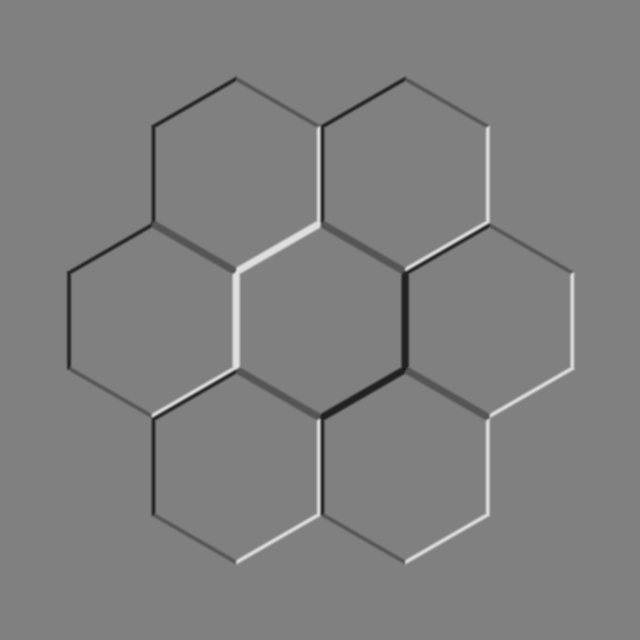
Reproduce this background procedurally as a Shadertoy shader.

```glsl
// Seven embossed hexagons on flat grey: a ring of six raised cells around one sunken cell.

const float APOTHEM = 0.132;
const float SOFTNESS = 0.0032;

vec2 direction(float degreesCcw) {
    float a = radians(degreesCcw);
    return vec2(cos(a), sin(a));
}

// Antialiased step whose softness follows the canvas, with a one pixel minimum
float softStep(float x) {
    float s = max(SOFTNESS, 0.75 / min(iResolution.x, iResolution.y));
    return smoothstep(-s, s, x);
}

// Signed distance to the line that carries one hexagon side
float sideDistance(vec2 p, float angle) {
    return dot(p, direction(angle)) - APOTHEM;
}

// Brightness offset of the bevel inside one cell; relief is 1 raised, -1 sunken
float bevel(vec2 p, float relief) {
    float nearest = -1.0;
    float shade = 0.0;
    for (int i = 0; i < 6; i++) {
        float angle = 60.0 * float(i);
        float d = sideDistance(p, angle);
        float beside = max(sideDistance(p, angle - 60.0), sideDistance(p, angle + 60.0));
        nearest = max(nearest, d);

        // Light comes from the lower right; sides parallel to it stay dim
        float facing = dot(direction(angle), direction(-30.0));
        float tone = abs(facing) < 0.1 ? -0.17 : 0.43 * facing * relief;
        shade += tone * softStep(d - beside);
    }
    // Narrow band just inside the outline
    float band = softStep(nearest + 0.0057) - softStep(nearest);
    return shade * band;
}

void mainImage(out vec4 fragColor, in vec2 fragCoord) {
    vec2 p = (fragCoord - 0.5 * iResolution.xy) / min(iResolution.x, iResolution.y);
    p -= vec2(0.001, -0.001);

    // Sunken centre, then the raised ring
    float grey = 0.502 + bevel(p, -1.0);
    for (int i = 0; i < 6; i++) {
        grey += bevel(p - 2.0 * APOTHEM * direction(60.0 * float(i)), 1.0);
    }
    fragColor = vec4(vec3(grey), 1.0);
}
```
